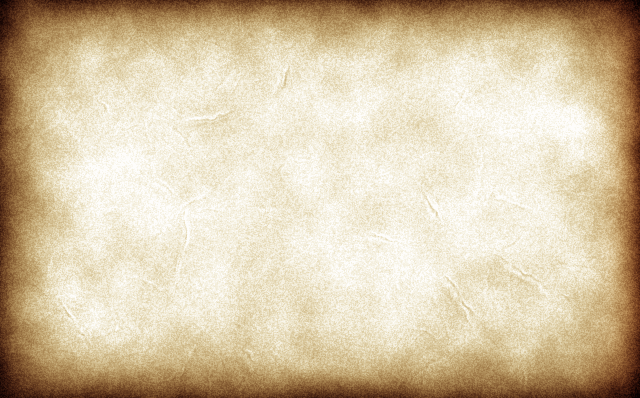
Give the GLSL for this texture, as a Shadertoy shader.

```glsl
// Aged parchment: a pale sheet whose rim falls off exponentially to burnt brown.
// Soft stains, value-noise mottling, embossed creases and grain shift one tone,
// which a power curve per channel turns into sepia colour.

float hash(vec2 p) {
    vec3 q = fract(p.xyx * 0.1031);
    q += dot(q, q.yzx + 33.33);
    return fract((q.x + q.y) * q.z);
}

float noise(vec2 p) {
    vec2 i = floor(p), f = fract(p);
    f = f * f * (3.0 - 2.0 * f);
    return mix(mix(hash(i), hash(i + vec2(1, 0)), f.x),
               mix(hash(i + vec2(0, 1)), hash(i + vec2(1, 1)), f.x), f.y);
}

float fbm(vec2 p) {
    float sum = 0.0, amp = 0.5;
    for (int i = 0; i < 5; i++) {
        sum += amp * noise(p);
        p = mat2(1.6, 1.2, -1.2, 1.6) * p + 7.3;
        amp *= 0.5;
    }
    return sum;
}

// Stains: centre, radius, brightness change
const vec4 STAINS[12] = vec4[12](
    vec4(1.05, 0.67, 0.10, -0.055), vec4(0.70, 0.62, 0.09, -0.015),
    vec4(0.34, 0.33, 0.08, -0.025), vec4(1.30, 0.30, 0.07, -0.035),
    vec4(0.50, 0.72, 0.07, -0.025), vec4(1.37, 0.73, 0.13, 0.060),
    vec4(1.20, 0.46, 0.10, 0.025), vec4(0.82, 0.76, 0.09, 0.040),
    vec4(0.94, 0.32, 0.11, 0.030), vec4(0.22, 0.22, 0.09, 0.065),
    vec4(0.90, 0.53, 0.10, 0.035), vec4(0.27, 0.52, 0.15, 0.060));

// Creases: start and end of each fold
const vec4 CREASES[12] = vec4[12](
    vec4(0.22, 0.78, 0.41, 0.60), vec4(0.32, 0.60, 0.45, 0.50),
    vec4(0.80, 0.44, 1.06, 0.37), vec4(1.06, 0.52, 1.13, 0.41),
    vec4(1.20, 0.38, 1.48, 0.21), vec4(1.10, 0.33, 1.22, 0.18),
    vec4(0.13, 0.29, 0.24, 0.12), vec4(0.58, 0.18, 0.71, 0.00),
    vec4(0.48, 0.50, 0.45, 0.29), vec4(1.29, 0.17, 1.32, 0.00),
    vec4(0.45, 0.69, 0.62, 0.73), vec4(0.70, 0.76, 0.72, 0.85));

// Light on one side of the fold, shade on the other, tapered at its ends
float crease(vec2 p, vec4 fold, float width) {
    vec2 along = fold.zw - fold.xy, q = p - fold.xy;
    float len = length(along);
    float t = dot(q, along) / (len * len);
    float side = (along.x * q.y - along.y * q.x) / len / width;
    float taper = smoothstep(0.0, 0.35, t) * smoothstep(1.0, 0.65, t);
    return side * exp(-side * side) * taper;
}

// One short fold of random place and direction in each grid cell
float wrinkles(vec2 p, float width) {
    vec2 cell = floor(p);
    float angle = 6.283 * hash(cell + 4.0);
    vec2 mid = 0.4 + 0.2 * vec2(hash(cell + 11.0), hash(cell + 23.0));
    vec2 reach = 0.4 * vec2(cos(angle), sin(angle));
    return crease(fract(p), vec4(mid - reach, mid + reach), width) * hash(cell + 37.0);
}

void mainImage(out vec4 fragColor, in vec2 fragCoord) {
    vec2 size = vec2(iResolution.x / iResolution.y, 1.0);
    vec2 p = fragCoord / iResolution.y;
    float cloud = fbm(p * 4.0 + 3.0);
    float mottle = fbm(p * 13.0 + 20.0);

    // Burnt rim: left, right, bottom, top falloff with an uneven reach
    vec4 edge = vec4(p.x, size.x - p.x, p.y, 1.0 - p.y);
    edge *= 0.7 + 0.3 * cloud + 0.35 * mottle;
    vec4 lit = 1.0 - exp(-edge / vec4(0.070, 0.058, 0.069, 0.063));
    float inside = lit.x * lit.y * lit.z * lit.w;
    float tone = 0.33 + 0.63 * inside;
    vec2 corner = min(p, size - p);
    tone -= 0.30 * exp(-length(corner) / 0.075);

    // Stains and mottling, wider than tall
    vec2 drift = 0.09 * (vec2(noise(p * 7.0), noise(p * 7.0 + 31.0)) - 0.5);
    for (int i = 0; i < STAINS.length(); i++) {
        vec2 q = (p + drift - STAINS[i].xy) / STAINS[i].z * vec2(0.75, 1.4);
        tone += STAINS[i].w * exp(-dot(q, q)) * inside;
    }
    tone += 0.03 * (cloud - 0.48) + mix(0.28, 0.11, inside) * (mottle - 0.48);

    // Long folds, broken and frayed by noise
    vec2 bent = p + 0.020 * (vec2(noise(p * 17.0), noise(p * 17.0 + 9.0)) - 0.5);
    bent += 0.009 * (vec2(noise(p * 60.0), noise(p * 60.0 + 9.0)) - 0.5);
    float relief = 0.0;
    for (int i = 0; i < CREASES.length(); i++)
        relief += crease(bent, CREASES[i], 0.004) + 0.5 * crease(bent + 0.012, CREASES[i], 0.009);
    tone += 0.19 * relief * smoothstep(0.2, 0.75, noise(p * 23.0 + 5.0));

    // Fine scattered wrinkles on turned grids of growing density
    vec2 grid = bent * 5.0;
    for (int i = 0; i < 4; i++) {
        tone += 0.08 * wrinkles(grid, 0.025) * smoothstep(0.3, 0.6, cloud);
        grid = mat2(0.96, 0.72, -0.72, 0.96) * grid + 3.7;
    }

    // Paper grain on a turned grid, stronger on the dark rim
    vec2 fibre = mat2(0.8, 0.6, -0.6, 0.8) * p;
    float grain = 1.5 * noise(fibre * 400.0) + 0.5 * noise(fibre * 170.0 + 50.0) - 1.0;
    tone += mix(0.12, 0.066, inside) * grain;

    // Soft highlight shoulder, then the sepia curve, redder at the right rim
    tone -= 0.35 * max(tone - 0.95, 0.0);
    tone = clamp(tone, 0.03, 0.995);
    vec3 color = pow(vec3(tone), vec3(1.0, 1.5 + 0.3 * tone * (1.0 - tone), 1.6 + 1.7 * tone));
    float rust = (1.0 - inside) * smoothstep(size.x - 0.2, size.x, p.x);
    color *= 1.0 + rust * vec3(0.10, -0.03, -0.10);
    fragColor = vec4(color, 1.0);
}
```
